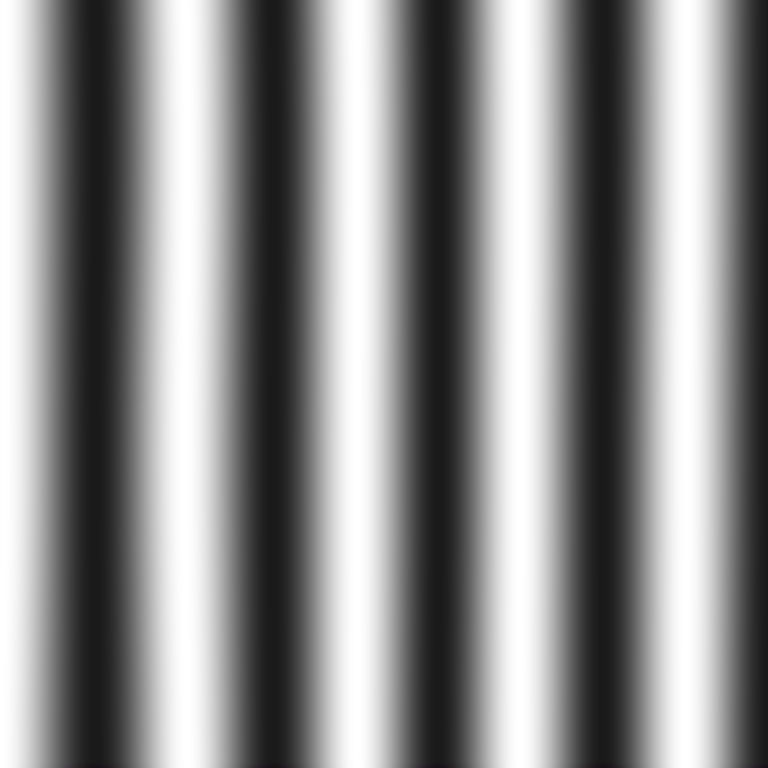
A Shadertoy shader for this pattern:

```glsl
// Soft upright bands that swing between near-black and white, four and a half across.
// A cosine of x gives the shading; a gentle bow makes the spacing uneven,
// and slow value noise lets the bands lean slightly along their height.

#define CYCLES 4.5             // light-dark repeats across the canvas
#define FIRST_LIGHT 0.003      // position of the first light crest
#define BOW 0.015              // broad spacing change across the canvas
#define SKEW 0.006             // extra widening of the left bands
#define SWAY 0.002             // sideways drift of the bands
#define SWAY_SCALE vec2(5.0, 2.5)
#define FOOT_HEIGHT 0.008      // darker tint along the bottom edge
#define DARK vec3(0.1)
#define FOOT_DARK vec3(0.085, 0.07, 0.085)
#define LIGHT vec3(1.0)

const float PI = 3.14159;

float hash(vec2 cell) {
    vec3 p = fract(cell.xyx * 0.1031);
    p += dot(p, p.yzx + 33.33);
    return fract((p.x + p.y) * p.z);
}

float valueNoise(vec2 p) {
    vec2 cell = floor(p);
    vec2 f = fract(p);
    f = f * f * (3.0 - 2.0 * f);
    float low = mix(hash(cell), hash(cell + vec2(1.0, 0.0)), f.x);
    float high = mix(hash(cell + vec2(0.0, 1.0)), hash(cell + vec2(1.0)), f.x);
    return mix(low, high, f.y);
}

// Undo the uneven spacing so that the bands become a plain cosine.
float evenPosition(vec2 uv) {
    float bow = BOW * sin(PI * uv.x) + SKEW * sin(2.0 * PI * uv.x);
    float sway = SWAY * (2.0 * valueNoise(uv * SWAY_SCALE) - 1.0);
    return uv.x - bow - sway;
}

void mainImage(out vec4 fragColor, in vec2 fragCoord) {
    vec2 uv = fragCoord / iResolution.xy;

    // Band brightness, 0 at the dark centres and 1 at the light crests
    float phase = 2.0 * PI * CYCLES * (evenPosition(uv) - FIRST_LIGHT);
    float brightness = 0.5 + 0.5 * cos(phase);

    // Dark bands deepen a touch at their feet
    float foot = 1.0 - smoothstep(0.0, FOOT_HEIGHT, uv.y);
    vec3 shade = mix(DARK, FOOT_DARK, foot);

    fragColor = vec4(mix(shade, LIGHT, brightness), 1.0);
}
```
